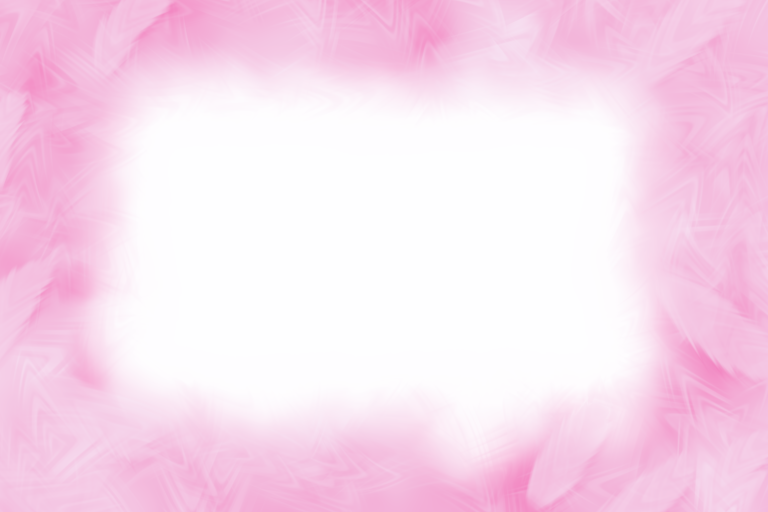
This background is drawn by a WebGL 2 fragment shader. Its source:

```glsl
#version 300 es
precision highp float;
// A white, softly glowing field framed by downy pink feathers.
// A wobbling rounded box fades the frame; grids of hashed feathers with
// fine barbs give it texture, and a few larger pale plumes lie on top.

uniform vec2 u_resolution;
out vec4 fragColor;

const float ASPECT = 1.497;               // canvas width in heights
const vec3 WHITE = vec3(0.996, 0.995, 1.0);
const vec3 DEEP_PINK = vec3(0.95, 0.53, 0.76);
const vec3 MID_PINK = vec3(0.955, 0.73, 0.865);
const vec3 PALE_PINK = vec3(0.965, 0.87, 0.94);
const vec2 FIELD_CENTER = vec2(0.735, 0.51);
const vec2 FIELD_HALF = vec2(0.572, 0.363);
const float FIELD_ROUND = 0.19;
const float FADE_IN = 0.115;              // fade reach into the field
const float FADE_OUT = 0.045;             // fade reach into the frame
const int LAYERS = 3;
const float CELL_SIZE = 0.32;             // grid cell of the largest layer
const float BARB_SLANT = 2.4;             // how far barbs lean to the quill
const float BARB_DENSITY = 78.0;          // barbs per canvas height
const float DOWN_CONTRAST = 0.44;
const float PLUME_CONTRAST = 0.2;

// Large plumes: root.xy, tip.xy
const int PLUMES = 10;
const vec4 PLUME[PLUMES] = vec4[](
    vec4(-0.08, 0.09, 0.27, -0.02), vec4(-0.03, 0.27, 0.11, 0.50),
    vec4(0.06, 0.27, 0.30, 0.10), vec4(-0.01, 0.62, 0.05, 0.83),
    vec4(0.19, 0.84, 0.35, 1.03), vec4(1.03, 0.00, 1.195, 0.235),
    vec4(1.27, 0.48, 1.55, 0.26), vec4(1.15, -0.03, 1.36, 0.12),
    vec4(1.38, -0.02, 1.53, 0.16), vec4(1.24, 0.83, 1.46, 1.03));

// Saturated hollows: center.xy, radius
const int HOLLOWS = 10;
const vec3 HOLLOW[HOLLOWS] = vec3[](
    vec3(1.12, 0.94, 0.07), vec3(0.05, 0.83, 0.08), vec3(0.27, 0.97, 0.05),
    vec3(0.03, 0.44, 0.07), vec3(0.14, 0.45, 0.04), vec3(1.03, 0.05, 0.09),
    vec3(0.00, 0.01, 0.04), vec3(1.39, 0.27, 0.08), vec3(0.17, 0.26, 0.05),
    vec3(0.85, 0.92, 0.035));

float hash(vec2 p) {
    vec3 q = fract(p.xyx * 0.1031);
    q += dot(q, q.yzx + 33.33);
    return fract((q.x + q.y) * q.z);
}

float noise(vec2 p) {
    vec2 i = floor(p), f = fract(p);
    f = f * f * (3.0 - 2.0 * f);
    vec2 e = vec2(0.0, 1.0);
    return mix(mix(hash(i), hash(i + e.yx), f.x),
               mix(hash(i + e.xy), hash(i + e.yy), f.x), f.y);
}

float fbm(vec2 p) {
    return 0.55 * noise(p) + 0.3 * noise(p * 2.1 + 7.0) + 0.15 * noise(p * 4.3 + 19.0);
}

float blob(vec2 p, vec2 center, float radius) {
    vec2 d = (p - center) / radius;
    return exp(-dot(d, d));
}

// Returns coverage and barb brightness of a bent feather from root to tip.
vec2 feather(vec2 p, vec4 s, float width, float bend, float softness, float seed) {
    vec2 axis = s.zw - s.xy;
    float len = length(axis);
    vec2 dir = axis / len, r = (p - s.xy) / len;
    float u = dot(r, dir), v = dot(r, vec2(-dir.y, dir.x));
    float body = max(u * (1.0 - u), 0.0);
    v -= bend * body;
    float lean = BARB_SLANT * sqrt(v * v + 0.0006);
    float barb = noise(vec2((u - lean) * len * BARB_DENSITY, v * 5.0 + seed * 91.0));
    float edge = 2.0 * width * sqrt(body) - abs(v) + (barb - 0.5) * softness * 0.7;
    float ends = smoothstep(0.0, 0.15, u) * smoothstep(1.0, 0.85, u);
    return vec2(smoothstep(0.0, softness, edge) * ends, barb);
}

void main() {
    vec2 p = gl_FragCoord.xy / u_resolution * vec2(ASPECT, 1.0);

    // Signed distance to the white field, with wobble and lower bulges
    vec2 q = abs(p - FIELD_CENTER) - FIELD_HALF + FIELD_ROUND;
    float d = length(max(q, 0.0)) + min(max(q.x, q.y), 0.0) - FIELD_ROUND;
    d += (fbm(p * 6.0 + 3.0) - 0.5) * 0.07;
    d -= 0.09 * blob(p, vec2(0.92, 0.09), 0.12) + 0.07 * blob(p, vec2(1.23, 0.14), 0.08);

    // Broad tone: 0 is deep pink, 1 is pale
    float base = 0.52 + (fbm(p * 5.0 + 11.0) - 0.5) * 0.75;
    vec2 warped = p + 0.09 * (vec2(fbm(p * 11.0), fbm(p * 11.0 + 31.0)) - 0.5);
    for (int i = 0; i < HOLLOWS; i++)
        base -= 0.27 * blob(warped, HOLLOW[i].xy, HOLLOW[i].z);
    float tone = base, fray = 0.0;

    // Scattered down, coarse to fine
    for (int layer = 0; layer < LAYERS; layer++) {
        float size = CELL_SIZE * pow(0.7, float(layer));
        vec2 cell = floor(p / size);
        for (int k = 0; k < 9; k++) {
            vec2 id = cell + vec2(k % 3 - 1, k / 3 - 1);
            vec2 key = id + 40.0 + 57.0 * float(layer);
            float a = hash(key), b = hash(key + 13.7), c = hash(key + 29.3);
            vec2 center = (id + 0.5 + 0.6 * (vec2(a, b) - 0.5)) * size;
            float angle = 6.283 * noise(center * 2.5 + 5.0) + 2.0 * (c - 0.5);
            vec2 arm = vec2(cos(angle), sin(angle)) * size * 0.8;
            vec2 f = feather(p, vec4(center - arm, center + arm), 0.2, 1.6 * (b - 0.5), 0.16, a);
            float shade = base + 0.42 * (a - 0.5) + DOWN_CONTRAST * (f.y - 0.5);
            tone = mix(tone, shade, f.x * 0.6);
            fray = mix(fray, f.y - 0.5, f.x * 0.6);
        }
    }

    // Frame coverage with frayed edge and a faint inner glow
    float cover = smoothstep(-FADE_IN, FADE_OUT, d + fray * 0.04);
    cover = max(cover, 0.04 * smoothstep(-0.2, 0.0, d));

    // Large pale plumes, each with a soft shadow below
    for (int i = 0; i < PLUMES; i++) {
        vec4 s = PLUME[i];
        float seed = hash(vec2(i, 8)), bend = 0.9 * (seed - 0.4);
        vec2 f = feather(p, s, 0.18, bend, 0.06, seed);
        float shadow = feather(p + vec2(-0.008, 0.014), s, 0.19, bend, 0.14, seed).x;
        tone -= 0.15 * shadow * (1.0 - f.x);
        tone = mix(tone, 0.77 + PLUME_CONTRAST * (f.y - 0.5), f.x * 0.65);
        cover = max(cover, f.x * 0.65 * smoothstep(-0.13, 0.0, d));
    }

    tone = clamp(tone, 0.0, 1.0);
    vec3 pink = mix(DEEP_PINK, MID_PINK, min(tone * 2.0, 1.0));
    pink = mix(pink, PALE_PINK, max(tone * 2.0 - 1.0, 0.0));
    fragColor = vec4(mix(WHITE, pink, cover), 1.0);
}
```
